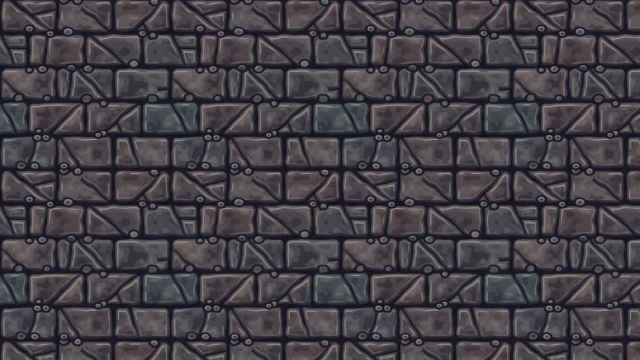
Write a WebGL 1 fragment shader that draws this texture.

```glsl
precision highp float;
// Weathered dark stone wall: cracked, bevelled blocks in staggered courses with pebbles in the joints.

uniform vec2 u_resolution;

// Layout: lengths below are in course heights unless noted
const float COURSE_HEIGHT = 0.0948;       // share of the canvas height
const float FIRST_JOINT = 0.0549;         // lowest joint, share of the canvas height
const float BLOCK_WIDTH = 1.66667;
const vec2 REPEAT = vec2(3.0, 5.0);       // blocks and courses in one repeat
const vec2 BLOCK_HALF = vec2(0.783, 0.445);
const float CORNER = 0.13;
const float WOBBLE = 0.07;
const float CRACK_WIDTH = 0.03;
const float BEVEL = 0.075;
const float RIM_WIDTH = 0.028;
const vec2 LIGHT_DIR = vec2(-0.32, 0.95);

const vec3 JOINT = vec3(0.09, 0.09, 0.14);
const vec3 SHADE = vec3(0.21, 0.20, 0.23);
const vec3 STONE = vec3(0.29, 0.27, 0.29);
const vec3 PALE = vec3(0.36, 0.34, 0.35);
const vec3 WORN = vec3(0.46, 0.44, 0.44);
const vec3 RIM = vec3(0.58, 0.55, 0.54);
const vec3 WARM_TINT = vec3(1.05, 0.98, 0.97);
const vec3 COOL_TINT = vec3(0.92, 1.02, 1.04);

float hash(vec2 p) {
  return fract(sin(dot(p, vec2(127.1, 311.7))) * 43758.5453);
}

float noise(vec2 p) {
  vec2 i = floor(p), f = fract(p);
  f = f * f * (3.0 - 2.0 * f);
  return mix(mix(hash(i), hash(i + vec2(1.0, 0.0)), f.x),
             mix(hash(i + vec2(0.0, 1.0)), hash(i + 1.0), f.x), f.y);
}

float smoothMax(float a, float b, float k) {
  float h = max(k - abs(a - b), 0.0) / k;
  return max(a, b) + 0.25 * k * h * h;
}

// Signed distance to a rounded block split by up to two cracks
float blockShape(vec2 p, vec2 id) {
  vec2 n = p * 3.5 + id * 17.0;
  p += WOBBLE * (vec2(noise(n), noise(n + 41.0)) - 0.5);
  vec2 e = abs(p) - BLOCK_HALF + CORNER;
  float d = length(max(e, 0.0)) + min(max(e.x, e.y), 0.0) - CORNER;

  // Main crack, steep, narrowing along its length
  float angle = (hash(id + 0.37) - 0.5) * 1.9;
  vec2 across = vec2(cos(angle), sin(angle));
  float side = dot(p, across) - (hash(id + 5.1) - 0.5) * 0.9;
  float along = dot(p, vec2(-across.y, across.x));
  float taper = (hash(id + 2.9) - 0.5) * 0.09 * along;
  if (hash(id + 8.3) > 0.2) d = smoothMax(d, CRACK_WIDTH + taper - abs(side), 0.07);

  // Branch crack, only on one side of the main one
  angle += 0.8 + 0.8 * hash(id + 3.7);
  float branch = dot(p, vec2(cos(angle), sin(angle))) - (hash(id + 6.6) - 0.5) * 0.4;
  float branchCut = min(CRACK_WIDTH * 0.8 - abs(branch), side);
  if (hash(id + 9.4) > 0.45) d = smoothMax(d, branchCut, 0.05);
  return d;
}

// Painted rock surface from its distance, facing and position
vec3 rockColor(float d, float lit, vec2 p, vec2 id, float bevel, float px) {
  vec2 n = p * 2.6 + id * 23.0;
  float blotch = 0.65 * noise(n) + 0.35 * noise(n * 2.7 + 9.0);
  vec3 col = mix(SHADE, STONE, smoothstep(0.3, 0.4, blotch));
  col = mix(col, PALE, smoothstep(0.53, 0.6, blotch));
  col = mix(col, WORN, 0.55 * smoothstep(0.68, 0.74, blotch));
  col *= 0.95 + 0.1 * noise(p * 14.0 + id * 5.0);

  // Soft light inside the edge, then the bevel and its bright worn rim
  float inner = smoothstep(-3.5 * bevel, -bevel, d);
  col = mix(col, mix(SHADE, WORN, lit), 0.35 * inner);
  float onBevel = smoothstep(-bevel - px, -bevel + px, d);
  col = mix(col, mix(SHADE * 0.85, PALE, lit), onBevel);
  float wear = smoothstep(0.2, 0.6, noise(p * 4.5 + id * 11.0));
  float rim = 1.0 - smoothstep(0.0, RIM_WIDTH + 0.5 * px, abs(d + bevel));
  col = mix(col, RIM, rim * wear * (0.35 + 0.6 * lit));
  return col * mix(WARM_TINT, COOL_TINT, hash(id + 1.3));
}

void main() {
  float px = 1.0 / (u_resolution.y * COURSE_HEIGHT);
  vec2 wall = (gl_FragCoord.xy / u_resolution.y - vec2(0.0, FIRST_JOINT)) / COURSE_HEIGHT;

  // Staggered block lattice
  float course = mod(floor(wall.y), REPEAT.y);
  float column = wall.x / BLOCK_WIDTH - 0.5 * mod(course, 2.0);
  vec2 id = vec2(mod(floor(column), REPEAT.x), course);
  vec2 p = vec2((fract(column) - 0.5) * BLOCK_WIDTH, fract(wall.y) - 0.5);

  // Block, shaded by the slope of its distance field
  float d = blockShape(p, id);
  vec2 step2 = vec2(0.02, 0.0);
  vec2 slope = vec2(blockShape(p + step2.xy, id), blockShape(p + step2.yx, id)) - d;
  float lit = clamp(0.5 + 0.5 * dot(slope / step2.x, LIGHT_DIR), 0.0, 1.0);
  vec3 joint = JOINT * (0.85 + 0.35 * noise(p * 6.0 + id * 13.0));
  vec3 rock = rockColor(d, lit, p, id, BEVEL, px);
  vec3 col = mix(joint, rock, 1.0 - smoothstep(-px, px, d));

  // Pebbles scattered along the horizontal joints
  vec2 lattice = vec2(wall.x / BLOCK_WIDTH, wall.y + 0.5);
  vec2 cell = mod(floor(lattice), REPEAT);
  vec2 q = (fract(lattice) - 0.5) * vec2(BLOCK_WIDTH, 1.0);
  for (int i = 0; i < 3; i++) {
    vec2 seed = cell + 3.3 * float(i + 1);
    float radius = mix(0.06, 0.125, hash(seed));
    vec2 center = vec2(hash(seed + 4.2) - 0.5, 0.22 * (hash(seed + 7.7) - 0.4)) * vec2(1.35, 1.0);
    vec2 r = (q - center) * vec2(0.85, 1.1);
    float pebble = length(r) - radius * (0.85 + 0.3 * noise(r * 9.0 + seed));
    if (hash(seed + 2.1) > 0.6) continue;
    col = mix(col, JOINT, 1.0 - smoothstep(0.02, 0.05 + px, pebble));
    float facing = clamp(0.5 + 0.5 * dot(r / radius, LIGHT_DIR), 0.0, 1.0);
    vec3 pebbleColor = rockColor(pebble, facing, r, seed, 0.03, px);
    col = mix(col, pebbleColor, 1.0 - smoothstep(-px, px, pebble));
  }
  gl_FragColor = vec4(col, 1.0);
}
```
